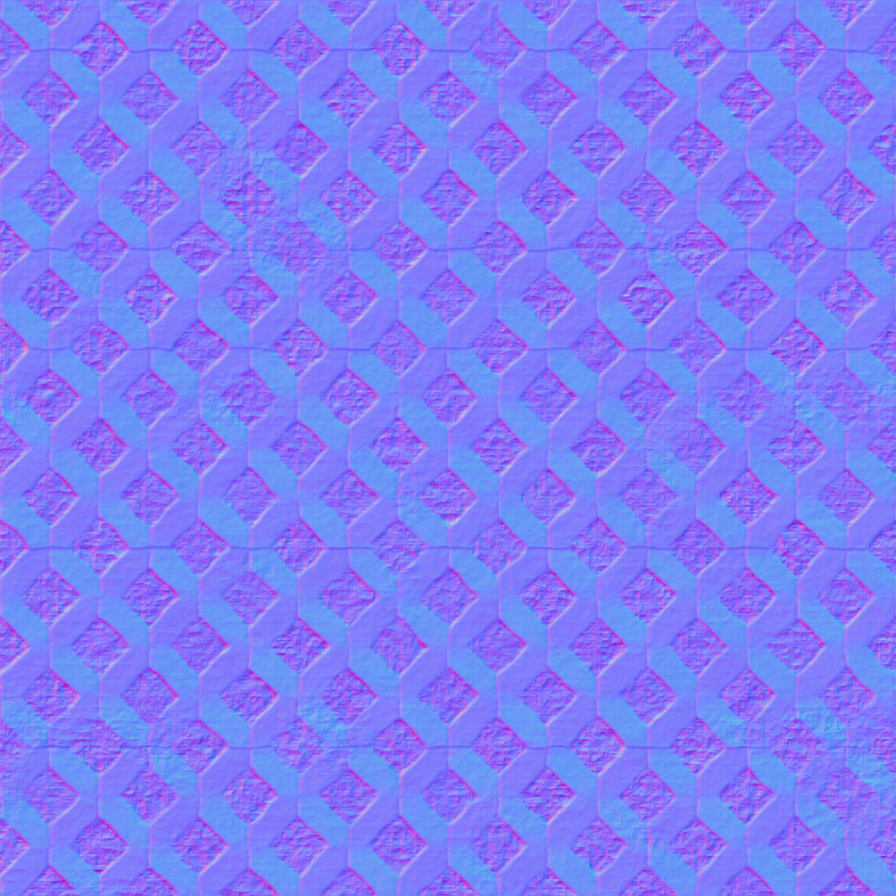
Write a WebGL 1 fragment shader that draws this texture map.

```glsl
precision highp float;
// Tangent-space normal map of woven zigzag bands around rough diamond studs.
// Two offset diamond lattices carve out the bands; lips, seams and grain are
// summed as surface tilts, then packed into colour with green pointing down.

uniform vec2 u_resolution;

#define REPEATS 9.0          // diamonds per lattice row, across and down
#define DIAMOND 0.298        // half diagonal of a diamond, in cells
#define LIP_WIDTH 0.020      // raised rim around each diamond
#define SEAM_WIDTH 0.017     // vertical and horizontal joints
#define WOBBLE 0.035         // irregularity of all outlines
#define STUD_GRAIN 0.095     // roughness inside diamonds
#define BAND_GRAIN 0.024     // roughness on bands
#define WEAR 0.7             // how far worn patches flatten the lips
#define BAND_FALLING vec2(-0.085, -0.088)
#define BAND_RISING vec2(0.004, 0.014)
#define STUD_TILT vec2(0.038, 0.070)

float hash(vec2 p) {
  vec3 q = fract(vec3(p.xyx) * 0.1031);
  q += dot(q, q.yzx + 33.33);
  return fract((q.x + q.y) * q.z);
}

// Value noise on the unit square, seamless for whole frequencies.
float noise(vec2 uv, float freq) {
  vec2 p = uv * freq;
  vec2 i = floor(p);
  vec2 f = p - i;
  f = f * f * (3.0 - 2.0 * f);
  vec2 lo = mod(i, freq);
  vec2 hi = mod(i + 1.0, freq);
  return mix(mix(hash(lo), hash(vec2(hi.x, lo.y)), f.x),
             mix(hash(vec2(lo.x, hi.y)), hash(hi), f.x), f.y);
}

// Crinkled micro relief, each octave contributing a similar slope.
float grainHeight(vec2 uv) {
  float height = 0.0;
  float freq = 83.0;
  for (int i = 0; i < 3; i++) {
    height += (abs(noise(uv, freq) - 0.5) + 0.6 * noise(uv, freq + 7.0)) / freq;
    freq = floor(freq * 1.75);
  }
  return height;
}

vec2 grainTilt(vec2 uv) {
  vec2 e = vec2(0.0012, 0.0);
  float h = grainHeight(uv);
  return vec2(h - grainHeight(uv + e.xy), h - grainHeight(uv + e.yx)) / e.x;
}

float bump(float d, float width) {
  return exp(-d * d / (width * width));
}

// Horizontal joints fall on five of the nine rows, unevenly spaced.
float hasJoint(float row) {
  float k = REPEATS - 1.0 - mod(row, REPEATS);
  float joint = ceil((k - 0.3) / 1.8) * 1.8 + 0.3;
  return 1.0 - step(k + 1.0, joint);
}

void main() {
  vec2 uv = gl_FragCoord.xy / u_resolution;
  vec2 warp = vec2(noise(uv, 47.0), noise(uv.yx, 53.0)) - 0.5;
  vec2 p = uv * REPEATS + WOBBLE * warp;

  // Nearest diamond of the two lattices.
  vec2 centreA = floor(p + vec2(0.0, 0.5)) + vec2(0.5, 0.0);
  vec2 centreB = floor(p + vec2(0.5, 0.0)) + vec2(0.0, 0.5);
  vec2 a = abs(p - centreA);
  vec2 b = abs(p - centreB);
  vec2 centre = a.x + a.y < b.x + b.y ? centreA : centreB;
  vec2 q = p - centre;
  vec2 soft = sqrt(q * q + 0.0005);
  float edge = (soft.x + soft.y - DIAMOND - 0.008) * 0.7071;
  float stud = 1.0 - smoothstep(-0.014, 0.014, edge);
  float cellSeed = hash(mod(centre, REPEATS) * 2.0 + 3.0);

  // Bands alternate between falling and rising runs.
  vec2 wave = sin(6.28318 * (p - vec2(0.5, 0.0)));
  float falling = smoothstep(-0.75, 0.95, sign(wave.x) * wave.y);
  vec2 tilt = mix(BAND_RISING, BAND_FALLING, falling);
  tilt += 0.03 * (vec2(noise(uv, 29.0), noise(uv.yx, 31.0)) - 0.5);
  vec2 studTilt = STUD_TILT + 0.03 * (vec2(cellSeed, fract(cellSeed * 7.0)) - 0.5);
  tilt = mix(tilt, studTilt, stud);

  // Rough grain, with a few battered patches.
  float worn = smoothstep(0.74, 0.92, noise(uv, 11.0));
  float bandGrain = BAND_GRAIN * (1.0 + 1.8 * worn);
  float studGrain = STUD_GRAIN * (0.8 + 0.4 * cellSeed);
  tilt += grainTilt(uv) * mix(bandGrain, studGrain, stud);

  // Rim facing outward: faint on the left, brightest at the upper right.
  vec2 outward = q / soft;
  vec2 side = smoothstep(-0.03, 0.03, q);
  float rim = mix(0.07, mix(0.17, 0.23, side.y), side.x);
  rim *= 0.75 + 0.5 * noise(uv, 67.0);
  tilt += outward * rim * bump(edge, LIP_WIDTH) * (1.0 - WEAR * worn);

  // Beaded vertical ridges joining the diamonds of a column.
  float between = smoothstep(0.28, 0.31, abs(q.y));
  float bead = 0.6 + 0.8 * noise(uv, 101.0);
  float across = q.x / SEAM_WIDTH;
  float ridge = between * bead * bump(q.x, SEAM_WIDTH * 1.3);
  tilt += ridge * vec2(0.10 + 0.17 * across, 0.035);

  // Short horizontal joints crossing the first lattice's ridges.
  vec2 cell = fract(p) - 0.5;
  float reach = 1.0 - smoothstep(0.19, 0.25, abs(cell.x));
  float joint = hasJoint(floor(p.y)) * reach * bump(cell.y, SEAM_WIDTH);
  tilt += joint * vec2(-0.03, 0.10 - 0.14 * cell.y / SEAM_WIDTH);

  float blue = 0.985 - 1.2 * dot(tilt, tilt);
  gl_FragColor = vec4(clamp(vec3(0.5 + tilt.x, 0.5 - tilt.y, blue), 0.0, 1.0), 1.0);
}
```
